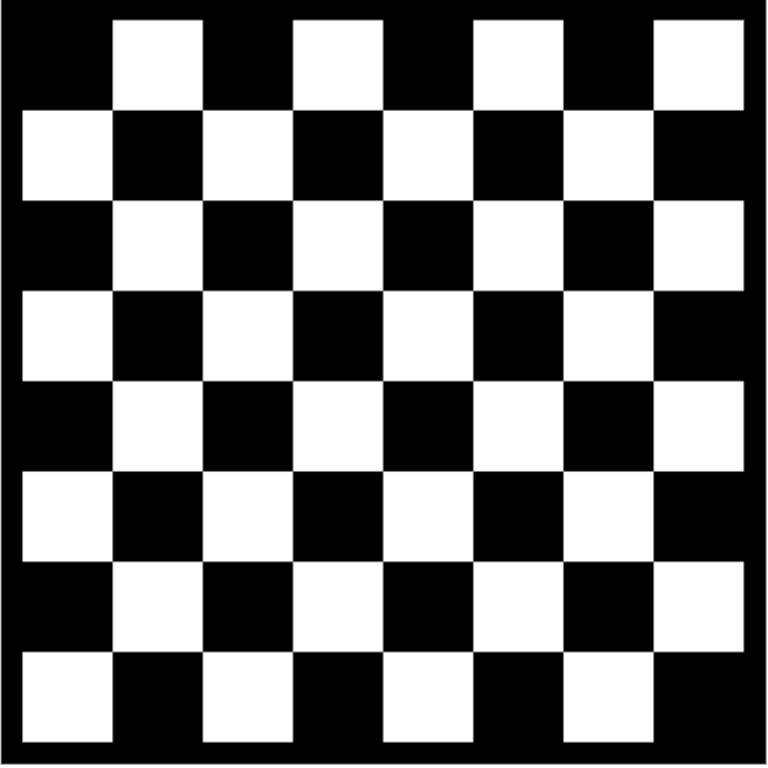
This pattern is drawn by a three.js fragment shader. Its source:

```glsl
// An eight by eight black and white checkerboard in a black frame on white.
// The checks are the product of two soft square waves, one per axis;
// box masks trim them to the board and the frame to the canvas margin.

varying vec2 vUv;

const float CELLS = 8.0;                          // checks across and down
const vec2 BOARD_MIN = vec2(0.0293, 0.0335);
const vec2 BOARD_MAX = vec2(0.9685, 0.9738);
const vec2 FRAME_MIN = vec2(0.0015, 0.0050);
const vec2 FRAME_MAX = vec2(0.9975, 1.0100);      // runs off the top edge
const float EDGE_SOFTNESS = 0.0014;               // half width of an edge ramp

const vec3 BLACK = vec3(0.0);
const vec3 WHITE = vec3(1.0);

// Coverage of an axis-aligned box, 0 outside to 1 inside.
float boxMask(vec2 p, vec2 lower, vec2 upper) {
  vec2 inset = min(p - lower, upper - p);
  return clamp(0.5 + 0.5 * min(inset.x, inset.y) / EDGE_SOFTNESS, 0.0, 1.0);
}

// Square wave per axis: +1 in even cells, -1 in odd ones, ramped between.
vec2 softSquareWave(vec2 cellPos, vec2 cellSize) {
  vec2 parity = 1.0 - 2.0 * mod(floor(cellPos), 2.0);
  vec2 lineDistance = (0.5 - abs(fract(cellPos) - 0.5)) * cellSize;
  return parity * min(lineDistance / EDGE_SOFTNESS, 1.0);
}

// White coverage of the checks; the lower left check is white.
float checkerboard(vec2 p) {
  vec2 cellSize = (BOARD_MAX - BOARD_MIN) / CELLS;
  // Clamping to the outer cell centres leaves the rim to the board mask.
  vec2 cellPos = clamp((p - BOARD_MIN) / cellSize, 0.5, CELLS - 0.5);
  vec2 wave = softSquareWave(cellPos, cellSize);
  return 0.5 + 0.5 * wave.x * wave.y;
}

void main() {
  float frame = boxMask(vUv, FRAME_MIN, FRAME_MAX);
  float checks = checkerboard(vUv) * boxMask(vUv, BOARD_MIN, BOARD_MAX);

  vec3 color = mix(WHITE, BLACK, frame);
  color = mix(color, WHITE, checks);
  gl_FragColor = vec4(color, 1.0);
}
```
